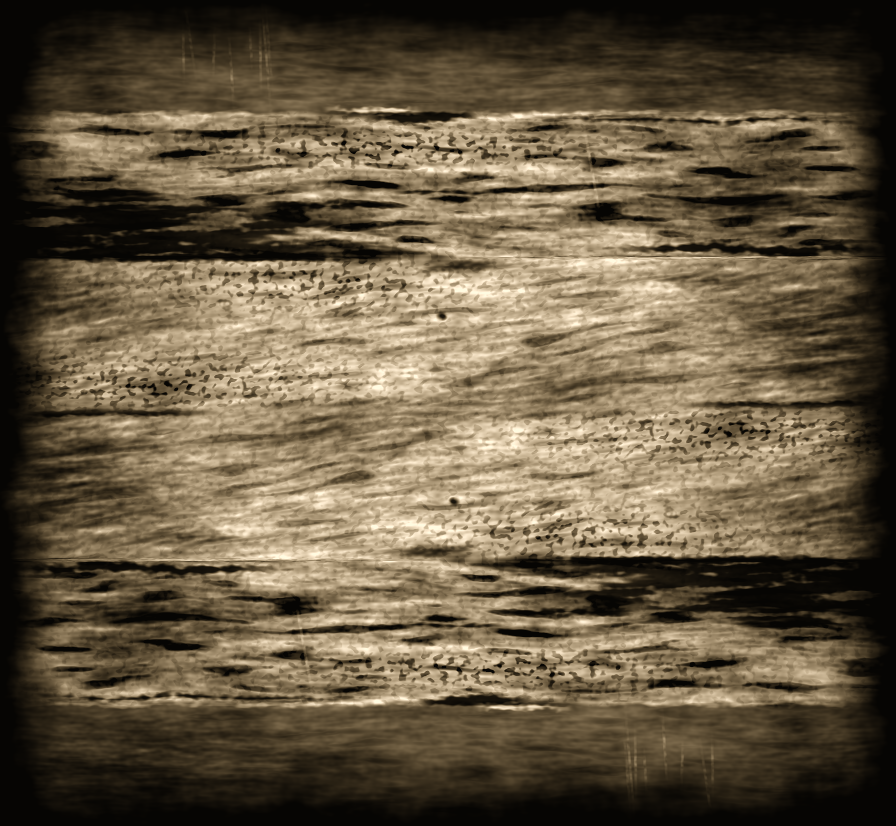
Reproduce this texture procedurally as a Shadertoy shader.

```glsl
const float SEAM_SHIFT = 0.005;    // height of the middle seam above centre
const float BLEND = 0.008;         // softness of the middle seam
const float BOARD_TOP = 0.356;     // edge of the recessed outer board
const float BOARD_MID = 0.183;     // edge between the two inner boards
const float GRAIN_SLOPE = 0.11;
const float GRAIN_GAIN = 0.58;
const float FINE_GAIN = 0.25;
const float FIBRE_GAIN = 0.50;
const float FLECK_GAIN = 0.52;
const vec2 KNOT = vec2(-0.008, 0.113);
const float KNOT_RADIUS = 0.0042;

// Stains: centre, radii
const vec4 STAINS[10] = vec4[10](
    vec4(0.37, 0.245, 0.10, 0.032), vec4(-0.47, 0.130, 0.13, 0.060),
    vec4(0.46, 0.085, 0.13, 0.085), vec4(-0.48, 0.030, 0.17, 0.028),
    vec4(0.13, 0.035, 0.10, 0.028), vec4(0.02, 0.171, 0.05, 0.009),
    vec4(0.32, 0.155, 0.09, 0.009), vec4(-0.02, 0.003, 0.25, 0.012),
    vec4(0.39, 0.430, 0.19, 0.070), vec4(-0.48, 0.430, 0.09, 0.060));
const float STAIN_DEPTH[10] = float[10](0.55, 0.50, 0.55, 0.38, 0.36, 0.75, 0.65, 0.3, 0.4, 0.4);

// Cracks: centre, half length, half thickness
const vec4 CRACKS[7] = vec4[7](
    vec4(0.37, 0.193, 0.19, 0.0042), vec4(-0.31, 0.184, 0.25, 0.0035),
    vec4(0.41, 0.004, 0.13, 0.0030), vec4(-0.03, 0.354, 0.08, 0.0050),
    vec4(0.30, 0.350, 0.22, 0.0006), vec4(-0.14, 0.246, 0.10, 0.0025),
    vec4(0.01, 0.263, 0.09, 0.0008));

float hash(vec2 p) {
    vec3 q = fract(vec3(p.xyx) * 0.1031);
    q += dot(q, q.yzx + 33.33);
    return fract((q.x + q.y) * q.z);
}

float corner(vec2 cell, vec2 offset) {
    float angle = 6.2832 * hash(cell);
    return dot(vec2(cos(angle), sin(angle)), offset);
}

float gradientNoise(vec2 p) {
    vec2 i = floor(p), f = p - i;
    vec2 u = f * f * f * (f * (f * 6.0 - 15.0) + 10.0), e = vec2(1, 0);
    return mix(mix(corner(i, f), corner(i + e.xy, f - e.xy), u.x),
               mix(corner(i + e.yx, f - e.yx), corner(i + e.xx, f - e.xx), u.x), u.y);
}

float fbm(vec2 p) {
    float sum = 0.0, gain = 0.9;
    for (int i = 0; i < 4; i++) {
        sum += gain * gradientNoise(p);
        p = p * vec2(2.1, 1.7) + 17.3;
        gain *= 0.68;
    }
    return sum;
}

float blob(vec2 p, vec2 centre, vec2 radii) {
    vec2 d = (p - centre) / radii;
    return exp(-dot(d, d));
}

// Ragged, broken line that thins towards its ends
float crack(vec2 p, vec4 c) {
    float t = abs(p.x - c.x) / c.z;
    float wobble = 0.005 * gradientNoise(vec2(p.x * 14.0, c.y * 90.0));
    float chips = 0.005 * gradientNoise(p * vec2(45, 110)) + 0.003 * gradientNoise(p * vec2(110, 190));
    float d = abs(p.y - c.y - wobble) - c.w * sqrt(max(0.0, 1.0 - t * t)) + chips;
    return (1.0 - smoothstep(-0.002, 0.0035, d)) * (1.0 - smoothstep(0.55, 1.0, t));
}

// Tone of one half of the panel; the other half is its half-turn
float boards(vec2 p) {
    float lowerBoard = 1.0 - smoothstep(BOARD_MID - 0.003, BOARD_MID + 0.003, p.y);
    float outerBoard = smoothstep(BOARD_TOP - 0.003, BOARD_TOP + 0.005, p.y + 0.008 * gradientNoise(p * vec2(22, 40)));

    // Grain
    vec2 g = p + vec2(0, 0.012 * gradientNoise(p * vec2(4, 7)));
    g.y -= GRAIN_SLOPE * p.x * lowerBoard;
    float streak = fbm(g * vec2(5, 48) + 3.7);
    float fine = gradientNoise(g * vec2(42, 175)) + 0.5 * gradientNoise(g * vec2(120, 200) + 9.0);
    float speckle = gradientNoise(g * vec2(100, 135) + 41.0) + 0.6 * gradientNoise(g * vec2(180, 210));
    float cloud = fbm(p * vec2(5, 9) + 8.0);

    float tone = mix(mix(0.66, 0.80, lowerBoard), 0.37, outerBoard);
    tone += 0.17 * cloud + streak * GRAIN_GAIN * mix(mix(0.8, 0.42, lowerBoard), 0.22, outerBoard);
    tone += FINE_GAIN * fine * (1.0 - 0.55 * outerBoard);

    // Sparse dark fibres
    float fibre = smoothstep(0.12, 0.42, gradientNoise(g * vec2(13, 88) + 61.0) + 0.25 * fine - 0.15 * cloud);
    tone -= FIBRE_GAIN * fibre * mix(mix(1.0, 0.62, lowerBoard), 0.22, outerBoard);

    // Flecks, denser in a few worn places
    float worn = 0.22 + 0.9 * blob(p, vec2(-0.06, 0.315), vec2(0.20, 0.020))
               + blob(p, vec2(-0.40, 0.03), vec2(0.24, 0.033))
               + 0.7 * blob(p, vec2(-0.18, 0.15), vec2(0.20, 0.03));
    tone -= FLECK_GAIN * worn * (1.0 - outerBoard) * (smoothstep(0.0, 0.42, speckle + 0.35 * fine) - 0.2);

    // Stains and the charred wedge
    for (int i = 0; i < 10; i++)
        tone *= 1.0 - clamp(STAIN_DEPTH[i] * blob(p, STAINS[i].xy, STAINS[i].zw) * (1.0 - 0.9 * streak - 0.5 * fine), 0.0, 0.95);
    float wedgeTop = 0.236 - 0.09 * (p.x + 0.08) + 0.035 * streak;
    float wedge = smoothstep(BOARD_MID - 0.006, BOARD_MID + 0.003, p.y)
                * (1.0 - smoothstep(wedgeTop - 0.016, wedgeTop + 0.010, p.y))
                * (1.0 - smoothstep(-0.2, -0.03, p.x + 0.2 * streak));
    float splinter = smoothstep(0.05, 0.4, gradientNoise(g * vec2(9, 85) + 23.0) + 0.35 * fine);
    float charring = mix(0.93, 0.82, smoothstep(-0.38, -0.22, p.x)) - 0.5 * splinter;
    tone *= 1.0 - wedge * charring;

    // Cracks, lit rims and knot
    for (int i = 0; i < 7; i++) tone *= 1.0 - 0.9 * crack(p, CRACKS[i]);
    tone += 0.7 * crack(p, vec4(-0.09, 0.361, 0.065, 0.0018));
    tone += 0.3 * crack(p, vec4(0.27, 0.358, 0.30, 0.0003));
    tone += 0.25 * crack(p, vec4(-0.36, 0.358, 0.20, 0.0001));
    float knot = 1.0 - smoothstep(-0.003, 0.003, length((p - KNOT) * vec2(0.85, 1)) - KNOT_RADIUS + 0.003 * speckle);
    tone *= 1.0 - 0.9 * knot;

    // Pale upright scratches, worn through in places
    for (int i = 0; i < 9; i++) {
        float k = float(i);
        vec2 c = vec2(-0.36 + 0.18 * hash(vec2(k, 3)), 0.38 + 0.09 * hash(vec2(k, 7)));
        if (i == 8) c = vec2(0.175, 0.285);
        float bend = c.x + (hash(vec2(k, 11)) - 0.6) * 0.3 * (p.y - c.y);
        float len = 0.018 + 0.03 * hash(vec2(k, 5));
        float line = 1.0 - smoothstep(0.0004, 0.0028, abs(p.x - bend));
        tone += (0.15 + 0.3 * speckle) * line * exp(-pow((p.y - c.y) / len, 2.0));
    }
    tone += 0.09 * blob(p, vec2(-0.26, 0.40), vec2(0.10, 0.05));
    return max(tone, 0.0);
}

void mainImage(out vec4 fragColor, in vec2 fragCoord) {
    vec2 p = (fragCoord - 0.5 * iResolution.xy) / iResolution.y;
    vec2 edge = vec2(0.5 * iResolution.x / iResolution.y, 0.5) - abs(p);
    vec2 q = p - vec2(0, SEAM_SHIFT);
    float tone = mix(boards(-q), boards(q), smoothstep(-BLEND, BLEND, q.y));

    // Burnt border
    float ragged = 0.022 * fbm(p * vec2(9, 16));
    float border = smoothstep(0.0, 0.085, edge.x + ragged) * smoothstep(-0.005, 0.10, edge.y + ragged);
    tone *= border * (1.04 - 1.05 * dot(p * p, vec2(1.0, 0.5)));
    tone = clamp(tone, 0.025, 1.05);

    // Sepia ramp
    fragColor = vec4(tone * vec3(1.0, 0.78 + 0.15 * tone, 0.42 + 0.40 * tone), 1.0);
}
```
